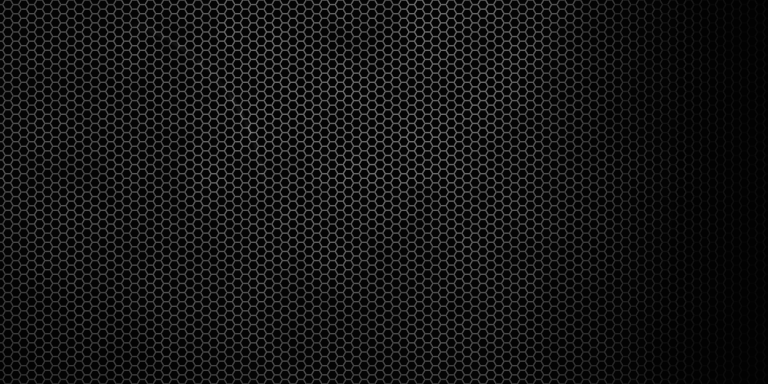
A WebGL 1 fragment shader for this pattern:

```glsl
precision highp float;
// Black hexagonal wire mesh, lit from the centre, with a faint curved scuff.

#define ROWS 42.0
#define WIRE_WIDTH 0.16
#define WIRE_GREY 0.37
#define HOLE_GREY 0.017
#define WEAR 0.16
#define FADE_START 0.58
#define FADE_END 1.0
#define SCUFF_CENTRE vec2(0.1875, 0.458)
#define SCUFF_RADIUS 0.505
#define SCUFF_WIDTH 0.009
#define SCUFF_GREY 0.11

uniform vec2 u_resolution;

const vec2 LATTICE = vec2(1.7320508, 1.0);
const vec2 SLANT = vec2(0.8660254, 0.5);

float hash(vec2 p) {
  return fract(sin(dot(p, vec2(127.1, 311.7))) * 43758.5453);
}

float noise(vec2 p) {
  vec2 i = floor(p);
  vec2 f = fract(p);
  f = f * f * (3.0 - 2.0 * f);
  float low = mix(hash(i), hash(i + vec2(1.0, 0.0)), f.x);
  float high = mix(hash(i + vec2(0.0, 1.0)), hash(i + 1.0), f.x);
  return mix(low, high, f.y);
}

// Offset from the centre of the nearest flat-topped hexagon.
vec2 hexOffset(vec2 p) {
  vec2 a = mod(p, LATTICE) - 0.5 * LATTICE;
  vec2 b = mod(p + 0.5 * LATTICE, LATTICE) - 0.5 * LATTICE;
  return dot(a, a) < dot(b, b) ? a : b;
}

// Pixel coverage of a line, valid even when it is thinner than a pixel.
float lineCoverage(float d, float halfWidth, float pixel) {
  return clamp(0.5 + (halfWidth - d) / pixel, 0.0, 1.0)
       - clamp(0.5 - (halfWidth + d) / pixel, 0.0, 1.0);
}

// Broad light: strongest in the upper middle, dying towards the right.
float lighting(vec2 uv) {
  float side = mix(0.76, 1.0, smoothstep(0.0, 0.4, uv.x));
  float height = mix(0.72, 1.0, smoothstep(0.0, 0.55, uv.y));
  float fade = 1.0 - smoothstep(FADE_START, FADE_END, uv.x);
  return side * height * mix(0.12, 1.0, fade);
}

// Broken arc of rubbed metal, fading out at both ends.
float scuff(vec2 p) {
  vec2 q = p - SCUFF_CENTRE;
  float angle = atan(q.y, q.x);
  float band = 1.0 - smoothstep(0.0, SCUFF_WIDTH, abs(length(q) - SCUFF_RADIUS));
  float ends = smoothstep(-0.05, 0.4, angle) * (1.0 - smoothstep(0.9, 1.42, angle));
  float dashes = smoothstep(0.2, 0.75, noise(vec2(angle * 34.0, 3.0)));
  return band * ends * mix(0.3, 1.0, dashes);
}

void main() {
  vec2 uv = gl_FragCoord.xy / u_resolution;
  vec2 p = gl_FragCoord.xy / u_resolution.y;
  vec2 mesh = p * ROWS;
  float pixel = ROWS / u_resolution.y;

  // Hexagon edge distance and cell identity.
  vec2 offset = hexOffset(mesh);
  vec2 cell = floor(2.0 * (mesh - offset) / LATTICE + 0.5);
  float flatSide = abs(offset.y);
  float slantSide = dot(abs(offset), SLANT);
  float edge = 0.5 - max(flatSide, slantSide);
  float wire = lineCoverage(edge, 0.5 * WIRE_WIDTH, pixel);

  // Flat wires lose the light first near the dark side.
  float isFlat = smoothstep(-0.04, 0.04, flatSide - slantSide);
  float facet = 1.0 - 0.55 * isFlat * smoothstep(0.7, 0.95, uv.x);

  // Small differences between cells and soft patches of grime.
  float wear = 1.0 + WEAR * (hash(cell) - 0.5) + WEAR * (noise(p * 9.0) - 0.5);

  float light = lighting(uv);
  float hole = HOLE_GREY * mix(0.4, 1.0, light);
  float grey = mix(hole, WIRE_GREY * light * facet * wear, wire);
  grey += SCUFF_GREY * scuff(p) * mix(0.5, 1.0, wire);
  gl_FragColor = vec4(vec3(grey), 1.0);
}
```
